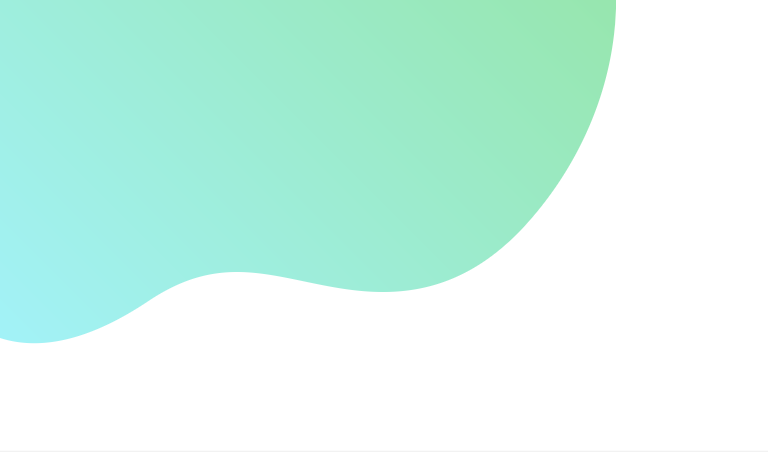
A Shadertoy shader for this background:

```glsl
// A mint-to-aqua wavy blob hanging from the top left corner of a white page.

#define GRID 768.0                          // design units across the canvas width
#define AQUA vec3(0.637, 0.949, 0.970)      // gradient colour at the lower left
#define MINT vec3(0.592, 0.902, 0.682)      // gradient colour at the upper right
#define PAPER vec3(1.0)
#define RULE_COLOR vec3(0.95)
#define RULE_WIDTH 1.3                      // hairline along the bottom, in design units
#define GRADIENT_START -338.0               // range of (x - depth) along the diagonal
#define GRADIENT_END 616.0

const int SEGMENTS = 5;

// Chained cubic Bezier controls: x from the left, y as depth below the top.
const vec2 OUTLINE[16] = vec2[16](
    vec2(0, 338), vec2(50, 354), vec2(104, 331),
    vec2(150, 300), vec2(179, 281), vec2(206, 272),
    vec2(237, 272), vec2(283, 272), vec2(329, 292),
    vec2(383, 292), vec2(436, 292), vec2(480, 272),
    vec2(520, 231), vec2(580, 168), vec2(616, 84),
    vec2(616, 0));

vec2 bezier(vec2 a, vec2 b, vec2 c, vec2 d, float t) {
    float s = 1.0 - t;
    return s * s * s * a + 3.0 * s * s * t * b + 3.0 * s * t * t * c + t * t * t * d;
}

vec2 bezierTangent(vec2 a, vec2 b, vec2 c, vec2 d, float t) {
    float s = 1.0 - t;
    return s * s * (b - a) + 2.0 * s * t * (c - b) + t * t * (d - c);
}

// Approximate signed distance to the outline, negative inside the blob.
float blobDistance(vec2 p) {
    // Pick the segment that spans this x
    int first = 0;
    for (int i = 1; i < SEGMENTS; i++) {
        if (p.x >= OUTLINE[3 * i].x) first = 3 * i;
    }
    vec2 a = OUTLINE[first];
    vec2 b = OUTLINE[first + 1];
    vec2 c = OUTLINE[first + 2];
    vec2 d = OUTLINE[first + 3];

    // Each segment is monotone in x, so bisect for its parameter
    float low = 0.0;
    float high = 1.0;
    for (int i = 0; i < 18; i++) {
        float middle = 0.5 * (low + high);
        if (bezier(a, b, c, d, middle).x < p.x) low = middle;
        else high = middle;
    }
    float t = 0.5 * (low + high);

    // Measure along the outward normal
    vec2 tangent = normalize(bezierTangent(a, b, c, d, t));
    return dot(p - bezier(a, b, c, d, t), vec2(-tangent.y, tangent.x));
}

void mainImage(out vec4 fragColor, in vec2 fragCoord) {
    float pixel = GRID / iResolution.x;
    vec2 p = vec2(fragCoord.x, iResolution.y - fragCoord.y) * pixel;

    // Page with a faint rule at its lower edge
    float height = fragCoord.y * pixel;
    float rule = clamp((RULE_WIDTH - height) / pixel + 0.5, 0.0, 1.0);
    vec3 color = mix(PAPER, RULE_COLOR, rule);

    // Blob filled with a diagonal gradient
    float along = (p.x - p.y - GRADIENT_START) / (GRADIENT_END - GRADIENT_START);
    vec3 fill = mix(AQUA, MINT, clamp(along, 0.0, 1.0));
    float coverage = clamp(0.5 - blobDistance(p) / pixel, 0.0, 1.0);
    color = mix(color, fill, coverage);

    fragColor = vec4(color, 1.0);
}
```
